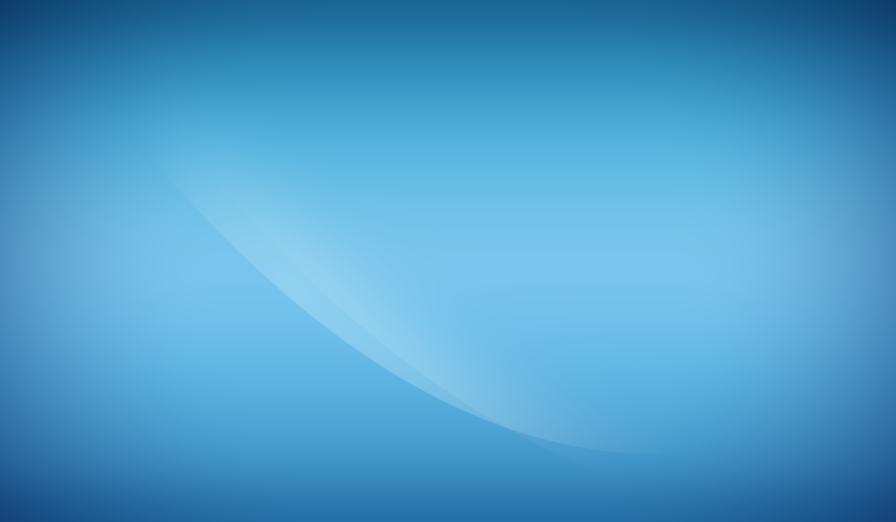
A Shadertoy shader for this background:

```glsl
// Calm blue backdrop: a smooth vertical colour ramp darkened toward the
// left and right sides, crossed by two translucent curved veils of light.
// Each veil is crisp along a parabola and fades softly above it.

const int STOPS = 9;
const vec3 RAMP[STOPS] = vec3[STOPS](
    vec3(0.14, 0.44, 0.66), vec3(0.26, 0.59, 0.79), vec3(0.35, 0.69, 0.87),
    vec3(0.43, 0.75, 0.915), vec3(0.47, 0.77, 0.925), vec3(0.42, 0.75, 0.90),
    vec3(0.31, 0.68, 0.85), vec3(0.19, 0.55, 0.73), vec3(0.10, 0.40, 0.58));
const vec3 SIDE_TINT = vec3(0.64, 0.73, 0.81);
const vec3 CORNER_TINT = vec3(0.52, 0.59, 0.71);
const vec3 VEIL_COLOR = vec3(0.92, 0.97, 1.0);

vec3 rampStop(int i) {
    return RAMP[clamp(i, 0, STOPS - 1)];
}

// Catmull-Rom interpolation between evenly spaced colour stops
vec3 verticalRamp(float height) {
    float position = clamp(height, 0.0, 1.0) * float(STOPS - 1);
    int i = int(floor(position));
    float t = fract(position);
    vec3 a = rampStop(i - 1), b = rampStop(i);
    vec3 c = rampStop(i + 1), d = rampStop(i + 2);
    return b + 0.5 * t * (c - a + t * (2.0 * a - 5.0 * b + 4.0 * c - d
                         + t * (3.0 * (b - c) + d - a)));
}

// Side shading grows wider and deeper toward the corners
vec3 sideShade(vec2 uv) {
    float corner = pow(abs(2.0 * uv.y - 1.0), 2.0);
    float edgeDistance = min(uv.x, 1.0 - uv.x);
    float reach = mix(0.24, 0.38, corner);
    float amount = pow(max(1.0 - edgeDistance / reach, 0.0), 2.0);
    return mix(vec3(1.0), mix(SIDE_TINT, CORNER_TINT, corner), amount);
}

// Light above a parabola; span holds fade-in start/end and fade-out start/end
float veil(vec2 p, vec2 vertex, float bend, float softness, vec4 span, float pixel) {
    float dx = p.x - vertex.x;
    float slope = 2.0 * bend * dx;
    float d = (p.y - vertex.y - bend * dx * dx) / sqrt(1.0 + slope * slope);
    float edge = smoothstep(-pixel, pixel, d);
    float fade = exp(-pow(max(d, 0.0) / softness, 2.0));
    float ends = smoothstep(span.x, span.y, p.x) * (1.0 - smoothstep(span.z, span.w, p.x));
    return edge * fade * ends;
}

void mainImage(out vec4 fragColor, in vec2 fragCoord) {
    vec2 uv = fragCoord / iResolution.xy;
    vec2 p = fragCoord / iResolution.y;
    float pixel = 1.0 / iResolution.y;

    vec3 color = verticalRamp(uv.y) * sideShade(uv);

    // Two crossing veils, the second steeper and fainter
    float broad = veil(p, vec2(1.260, 0.130), 0.6025, 0.11,
                       vec4(0.22, 0.62, 0.75, 1.38), pixel);
    float faint = veil(p, vec2(1.513, 0.029), 0.513, 0.10,
                       vec4(0.36, 0.70, 0.78, 1.26), pixel);
    color = mix(color, VEIL_COLOR, 0.24 * broad);
    color = mix(color, VEIL_COLOR, 0.10 * faint);

    fragColor = vec4(color, 1.0);
}
```
